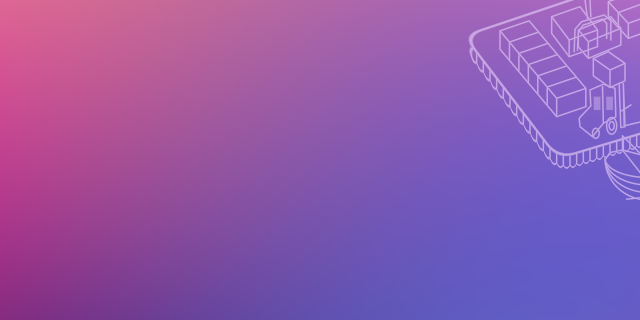
Give the GLSL for this background, as a Shadertoy shader.

```glsl
// Pink to violet gradient with a pale line drawing of a loading dock at the upper right.
#define GRID 384.0              // drawing units per canvas height
#define ART_LEFT 560.0          // left end of the drawing, in drawing units
#define LINE_HALF 0.9
#define LINE_COLOR vec3(0.86, 0.75, 0.95)
#define LINE_ALPHA 0.72
#define GLASS_ALPHA 0.42
#define RIB_STEP 8.0
#define CORNER 20.0

// Cubic through four evenly spaced colours
vec3 colorRow(vec3 a, vec3 b, vec3 c, vec3 d, float x) {
    float t = 3.0 * x;
    return a * (1.0 - t) * (2.0 - t) * (3.0 - t) / 6.0
         + b * t * (2.0 - t) * (3.0 - t) / 2.0
         + c * t * (t - 1.0) * (3.0 - t) / 2.0
         + d * t * (t - 1.0) * (t - 2.0) / 6.0;
}

vec3 background(vec2 uv) {
    vec3 low = colorRow(vec3(0.52, 0.17, 0.50), vec3(0.40, 0.27, 0.62),
                        vec3(0.37, 0.35, 0.74), vec3(0.40, 0.36, 0.77), uv.x);
    vec3 mid = colorRow(vec3(0.75, 0.25, 0.56), vec3(0.59, 0.33, 0.62),
                        vec3(0.48, 0.35, 0.73), vec3(0.45, 0.37, 0.79), uv.x);
    vec3 top = colorRow(vec3(0.87, 0.40, 0.58), vec3(0.75, 0.41, 0.61),
                        vec3(0.66, 0.40, 0.70), vec3(0.69, 0.42, 0.77), uv.x);
    float y = uv.y;
    return low * (1.0 - 2.0 * y) * (1.0 - y) + mid * 4.0 * y * (1.0 - y) + top * y * (2.0 * y - 1.0);
}

float segment(vec2 p, vec2 a, vec2 b) {
    vec2 ab = b - a;
    return length(p - a - ab * clamp(dot(p - a, ab) / dot(ab, ab), 0.0, 1.0));
}

float path(vec2 p, vec2 v[6]) {
    float d = 1e3;
    for (int i = 0; i < 5; i++) d = min(d, segment(p, v[i], v[i + 1]));
    return d;
}

float ellipse(vec2 p, vec2 r) {
    float k = length(p / r);
    return abs(k * (k - 1.0) / max(length(p / (r * r)), 1e-4));
}

float smoothMax(float a, float b, float k) {
    float h = max(k - abs(a - b), 0.0) / k;
    return max(a, b) + h * h * k * 0.25;
}

// Row of n crates: top corner o, length a, width b, height h
float crates(vec2 p, vec2 o, vec2 a, vec2 b, float h, int n) {
    vec2 drop = vec2(0.0, h);
    vec2 f = o + a, g = f + b;
    float d = min(segment(p, o, f), segment(p, o + b, g));
    d = min(d, min(segment(p, o + drop, f + drop), segment(p, f + drop, g + drop)));
    d = min(d, segment(p, g, g + drop));
    for (int i = 0; i <= n; i++) {
        vec2 s = o + a * float(i) / float(n);
        d = min(d, min(segment(p, s, s + b), segment(p, s, s + drop)));
    }
    return d;
}

float deck(vec2 p) {
    float back = dot(p - vec2(15.0, 37.0), vec2(-0.319, -0.948));
    float left = dot(p - vec2(4.0, 52.0), vec2(-0.794, 0.608));
    float front = dot(p - vec2(120.0, 187.0), vec2(0.288, 0.958));
    return smoothMax(smoothMax(back, left, CORNER), front, CORNER);
}

// Ribbed and scalloped side wall below the deck
float skirt(vec2 p, float top) {
    float depth = 13.0 + 3.0 * abs(cos(3.14159 * p.x / RIB_STEP));
    float low = deck(p - vec2(0.0, depth));
    float rib = abs(fract(p.x / RIB_STEP) - 0.5) * RIB_STEP;
    return max(min(max(rib, low), abs(low)), -top);
}

float cargo(vec2 p) {
    float d = crates(p, vec2(40, 37), vec2(68, 81), vec2(35, -12), 22.0, 6);
    d = min(d, crates(p, vec2(102, 20), vec2(21, 28), vec2(34, -12), 20.0, 1));
    d = min(d, crates(p, vec2(134, 36), vec2(12, 14), vec2(39, -16), 20.0, 1));
    d = min(d, crates(p, vec2(152, 70), vec2(20, 14), vec2(18, -8), 21.0, 1));
    return min(d, crates(p, vec2(170, 2), vec2(24, 26), vec2(44, -16), 18.0, 2));
}

float hoist(vec2 p) {
    float d = path(p, vec2[6](vec2(129, 62), vec2(130, 35), vec2(138, 26), vec2(165, 18), vec2(173, 25), vec2(173, 48)));
    d = min(d, path(p, vec2[6](vec2(133, 60), vec2(134, 38), vec2(140, 30), vec2(163, 23), vec2(168, 28), vec2(168, 46))));
    return min(d, min(segment(p, vec2(142, 0), vec2(145, 22)), segment(p, vec2(148, 0), vec2(149, 20))));
}

float forklift(vec2 p) {
    float d = path(p, vec2[6](vec2(149, 127), vec2(148, 108), vec2(164, 101), vec2(178, 106), vec2(179, 140), vec2(164, 148)));
    d = min(d, path(p, vec2[6](vec2(149, 127), vec2(135, 142), vec2(136, 152), vec2(151, 164), vec2(164, 148), vec2(163, 104))));
    d = min(d, path(p, vec2[6](vec2(183, 100), vec2(185, 153), vec2(190, 152), vec2(188, 100), vec2(189, 151), vec2(210, 146))));
    d = min(d, segment(p, vec2(186, 133), vec2(197, 126)));
    d = min(d, min(ellipse(p - vec2(174, 151), vec2(6, 10)), ellipse(p - vec2(174, 151), vec2(3, 5))));
    return min(d, ellipse(p - vec2(155, 160), vec2(4, 6)));
}

float boat(vec2 p) {
    float d = path(p, vec2[6](vec2(166, 192), vec2(172, 183), vec2(187, 180), vec2(187, 163), vec2(210, 186), vec2(187, 180)));
    d = min(d, segment(p, vec2(187, 180), vec2(212, 212)));
    for (int i = 0; i < 4; i++) {
        float hull = ellipse(p - vec2(218, 190), vec2(52.0, 50.0 - 9.0 * float(i)));
        d = min(d, max(hull, 190.0 - p.y));
    }
    return min(d, segment(p, vec2(192, 239), vec2(212, 237)));
}

void mainImage(out vec4 fragColor, in vec2 fragCoord) {
    vec2 uv = fragCoord / iResolution.xy;
    vec2 p = vec2(fragCoord.x, iResolution.y - fragCoord.y) / iResolution.y * GRID - vec2(ART_LEFT, 0.0);
    float soft = GRID / iResolution.y;
    // Line work
    float top = deck(p);
    float d = min(min(abs(top) - 0.5, skirt(p, top)), min(cargo(p), hoist(p)));
    d = min(d, min(forklift(p), boat(p)));
    float ink = clamp((LINE_HALF - d) / soft + 0.5, 0.0, 1.0) * LINE_ALPHA;
    // Cab windows
    vec2 w = abs(p - vec2(p.x < 162.0 ? 156.5 : 171.5, 124.0)) - vec2(4.0, 8.0);
    float glass = clamp(0.5 - max(w.x, w.y) / soft, 0.0, 1.0) * GLASS_ALPHA;
    fragColor = vec4(mix(background(uv), LINE_COLOR, max(ink, glass)), 1.0);
}
```
